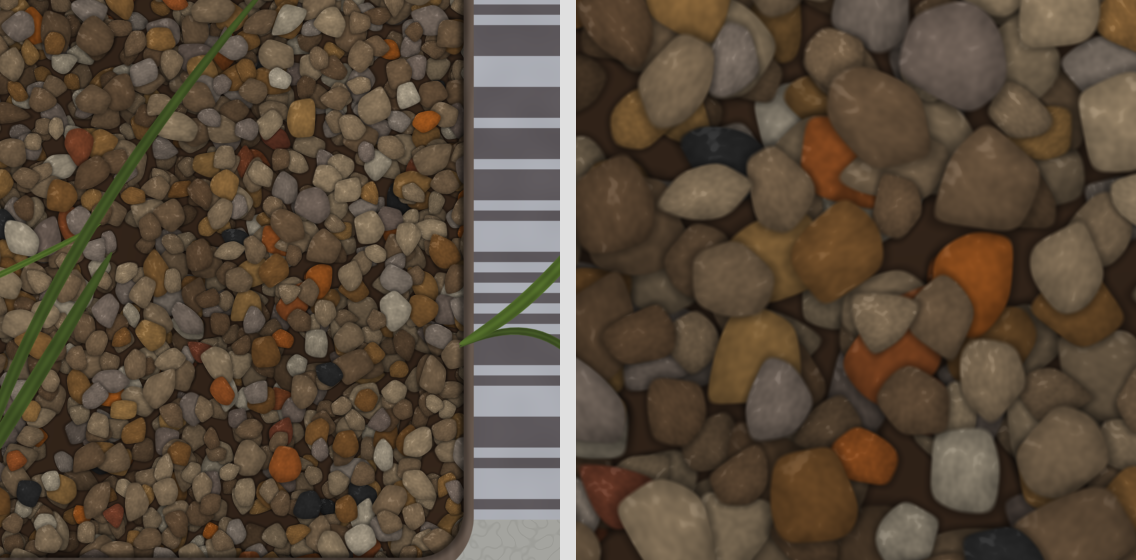
Left: the whole. Right: its middle third, enlarged.
This texture is drawn by a Shadertoy shader. Its source:

```glsl
// Coarse river sand in a tray, crossed by grass blades, beside a striped label.
// Grains are rounded random polygons painted in layers of jittered grids;
// tray, stripes and blades are soft-edged distance functions.

const float SOFT = 0.0016;     // edge softness in canvas units
const float MODULE = 0.0184;   // narrow stripe width
const float LABEL_BOTTOM = 0.072;
const vec2 LIGHT_DIR = vec2(-0.5, 0.86);

vec3 hash3(vec2 p) {
  vec3 q = fract(p.xyx * vec3(0.1031, 0.103, 0.0973));
  q += dot(q, q.yzx + 33.33);
  return fract((q.xxy + q.yzz) * q.zyx);
}

float gradientDot(vec2 cell, vec2 offset) {
  float a = 6.2832 * hash3(cell).x;
  return dot(vec2(cos(a), sin(a)), offset);
}

float noise(vec2 p) {
  vec2 i = floor(p), f = fract(p), u = f * f * (3.0 - 2.0 * f), e = vec2(1, 0);
  return mix(mix(gradientDot(i, f), gradientDot(i + e, f - e), u.x),
    mix(gradientDot(i + e.yx, f - e.yx), gradientDot(i + 1.0, f - 1.0), u.x), u.y);
}

mat2 rotation(float a) { return mat2(cos(a), sin(a), -sin(a), cos(a)); }

// Coverage of the inside of a signed distance
float fill(float d) { return 1.0 - smoothstep(-SOFT, SOFT, d); }

float roundedBox(vec2 p, float halfSize, float radius) {
  vec2 q = abs(p) - halfSize + radius;
  return length(max(q, 0.0)) + min(max(q.x, q.y), 0.0) - radius;
}

// Norm of a rounded irregular polygon: 1 on its outline
float pebbleNorm(vec2 p, vec2 seed) {
  float sum = 0.0;
  for (int k = 0; k < 6; k++) {
    vec3 h = hash3(seed + float(k) * 7.3);
    float a = (float(k) + 0.7 * h.x) * 1.0472;
    float side = max(dot(p, vec2(cos(a), sin(a))), 0.0) / mix(0.8, 1.15, h.y);
    float cube = side * side * side;
    sum += cube * cube * side;
  }
  return pow(sum + 1e-6, 1.0 / 7.0);
}

vec3 mineral(float kind, float tone) {
  vec3 color = mix(vec3(0.31, 0.235, 0.165), vec3(0.49, 0.425, 0.335), tone);
  if (kind > 0.64) color = mix(vec3(0.34, 0.29, 0.26), vec3(0.45, 0.41, 0.37), tone);
  if (kind > 0.75) color = mix(vec3(0.37, 0.25, 0.13), vec3(0.5, 0.38, 0.22), tone);
  if (kind > 0.89) color = mix(vec3(0.37, 0.2, 0.14), vec3(0.57, 0.31, 0.1), tone);
  if (kind > 0.93) color = mix(vec3(0.5, 0.46, 0.39), vec3(0.61, 0.57, 0.5), tone);
  return kind > 0.98 ? vec3(0.14) : color;
}

// Paints one layer of grains over the colour below it
vec3 grainLayer(vec3 color, vec2 uv, float scale, float layer, float brightness) {
  vec2 p = rotation(layer * 0.9) * uv * scale + 40.0 + layer * 13.7;
  for (int n = 0; n < 9; n++) {
    vec2 cell = floor(p) + vec2(n % 3, n / 3) - 1.0;
    vec2 seed = cell + layer * 71.0;
    vec3 place = hash3(seed), shape = hash3(seed + 19.4), kind = hash3(seed + 47.9);
    if (shape.z > 0.86) continue;
    float radius = mix(0.29, 0.53, shape.x * (0.4 + 0.6 * shape.x));
    float stretch = mix(1.0, 1.3, shape.y);
    vec2 local = (p - cell - 0.5 - 0.6 * (place.xy - 0.5)) / radius;
    vec2 q = rotation(place.z * 6.2832) * local * vec2(1.0 / stretch, sqrt(stretch));
    if (dot(q, q) > 4.0) continue;
    float norm = pebbleNorm(q, seed + 3.1);
    float mottle = noise(q * 1.8 + seed * 3.7) + 0.6 * noise(q * 5.5 + seed * 5.1);
    float facing = dot(rotation(-layer * 0.9) * local, LIGHT_DIR);
    float shade = 1.07 - 0.27 * norm * norm * norm + 0.07 * facing + 0.17 * mottle;
    float glint = smoothstep(0.35, 0.75, mottle + 0.25 * facing);
    vec3 grain = mineral(kind.x, kind.y) * shade * brightness + 0.06 * glint;
    color *= mix(0.68, 1.0, smoothstep(0.95, 1.28, norm));
    color = mix(color, grain, fill((norm - 1.0) * radius / scale));
  }
  return color;
}

vec3 sand(vec2 uv) {
  vec3 color = vec3(0.19, 0.135, 0.095);
  for (float layer = 0.0; layer < 4.0; layer++)
    color = grainLayer(color, uv, 19.0 - 0.5 * layer, layer, 0.74 + 0.087 * layer);
  return color * (1.0 + 0.16 * noise(uv * 4.0 + 9.0));
}

// Dark bars of one or three modules with random gaps
vec3 stripedLabel(vec2 uv) {
  float edge = LABEL_BOTTOM + MODULE, ink = 0.0;
  for (int k = 0; k < 28; k++) {
    vec3 h = hash3(vec2(k, 5));
    float bar = MODULE * (h.x > 0.58 ? 3.0 : 1.0);
    ink += fill(abs(uv.y - edge - 0.5 * bar) - 0.5 * bar);
    edge += bar + MODULE * (h.y > 0.76 ? 3.0 : 1.0);
  }
  return mix(vec3(0.67, 0.68, 0.71), vec3(0.36, 0.34, 0.355), ink) + 0.03 * noise(uv * 14.0);
}

vec3 foam(vec2 uv) {
  return vec3(0.61, 0.61, 0.59) + 0.035 * smoothstep(0.0, 0.12, abs(noise(uv * 45.0)));
}

// Tapered blade along a quadratic curve from root to tip
vec3 blade(vec3 below, vec2 uv, vec2 root, vec2 bend, vec2 tip, float width, vec3 green) {
  float nearest = 9.0, along = 0.0;
  vec2 a = root;
  for (float k = 1.0; k <= 16.0; k++) {
    float t = k / 16.0;
    vec2 b = mix(mix(root, bend, t), mix(bend, tip, t), t);
    float s = clamp(dot(uv - a, b - a) / dot(b - a, b - a), 0.0, 1.0);
    float d = length(uv - mix(a, b, s));
    if (d < nearest) { nearest = d; along = t + (s - 1.0) / 16.0; }
    a = b;
  }
  float halfWidth = width * sqrt(max(1.0 - along * along, 0.0)) * mix(0.75, 1.0, along);
  vec3 color = green * (0.96 + 0.08 * cos(nearest / width * 7.0) + 0.1 * noise(uv * 30.0));
  return mix(below, color, fill(nearest - halfWidth));
}

void mainImage(out vec4 fragColor, in vec2 fragCoord) {
  vec2 uv = fragCoord / iResolution.y;
  // Label, foam and tray
  float inner = roundedBox(uv - vec2(-0.172, 1.004), 1.0, 0.085);
  float outer = roundedBox(uv - vec2(-0.154, 0.968), 1.0, 0.11);
  vec3 color = mix(foam(uv), stripedLabel(uv), fill(LABEL_BOTTOM - uv.y));
  vec3 wall = vec3(0.35, 0.3, 0.265) * mix(0.72, 1.12, smoothstep(0.0, 0.016, inner));
  color = mix(color, wall + 0.05 * noise(uv * vec2(90, 12)), fill(outer));
  vec3 bed = sand(uv) * mix(0.45, 1.0, smoothstep(0.0, 0.016, -inner));
  color = mix(color, bed, fill(inner));
  // Grass
  vec3 green = vec3(0.25, 0.325, 0.14), fresh = vec3(0.31, 0.41, 0.16);
  color = blade(color, uv, vec2(-0.01, 0.505), vec2(0.09, 0.55), vec2(0.18, 0.6), 0.007, fresh);
  color = blade(color, uv, vec2(-0.01, 0.25), vec2(0.13, 0.62), vec2(0.49, 1.04), 0.014, green);
  color = blade(color, uv, vec2(-0.02, 0.19), vec2(0.09, 0.36), vec2(0.2, 0.55), 0.017, green);
  color = blade(color, uv, vec2(1.04, 0.35), vec2(0.95, 0.45), vec2(0.82, 0.38), 0.009, green);
  color = blade(color, uv, vec2(1.03, 0.56), vec2(0.92, 0.43), vec2(0.82, 0.385), 0.016, fresh);
  fragColor = vec4(color, 1);
}
```
